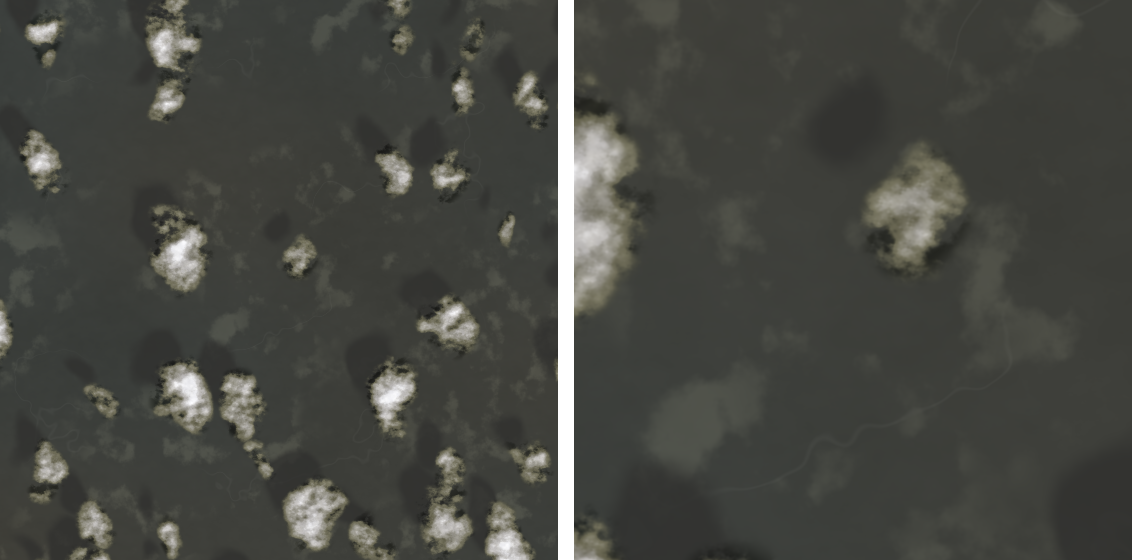
Left, the full canvas; right, a detail of the centre.
Give the GLSL for this texture, as a Shadertoy shader.

```glsl
// Aerial view of dark, muted land under scattered small cumulus clouds.
// Jittered cells place soft cloud cores, fractal noise erodes them into puffs,
// and the same cover, sampled with an offset, casts shadows to the upper left.

float hash(vec2 p) {
    vec3 q = fract(vec3(p.xyx) * 0.1031);
    q += dot(q, q.yzx + 33.33);
    return fract((q.x + q.y) * q.z);
}

float noise(vec2 p) {
    vec2 i = floor(p), f = fract(p);
    f = f * f * (3.0 - 2.0 * f);
    return mix(mix(hash(i), hash(i + vec2(1, 0)), f.x),
               mix(hash(i + vec2(0, 1)), hash(i + vec2(1, 1)), f.x), f.y);
}

float fbm(vec2 p) {
    float sum = 0.0, amp = 0.52;
    for (int i = 0; i < 5; i++) {
        sum += amp * noise(p);
        p = mat2(0.8, 0.6, -0.6, 0.8) * p * 2.03 + 17.3;
        amp *= 0.52;
    }
    return sum;
}

// Soft cloud cores, denser along the bottom and in the upper right
float cloudCover(vec2 p) {
    p += 0.035 * (vec2(noise(p * 19.0), noise(p * 19.0 + 40.0)) - 0.5);
    vec2 g = p * 8.0;
    float cover = 0.0;
    for (int y = -1; y <= 1; y++)
    for (int x = -1; x <= 1; x++) {
        vec2 cell = floor(g) + vec2(x, y);
        vec2 c = (cell + 0.5) / 8.0;
        float crowd = 0.27 + 0.42 * smoothstep(0.4, 0.05, c.y)
                    + 0.4 * smoothstep(0.5, 0.85, c.x) * smoothstep(0.5, 0.85, c.y);
        if (hash(cell + 71.0) > crowd) continue;
        vec2 centre = cell + 0.2 + 0.6 * vec2(hash(cell + 5.0), hash(cell + 23.0));
        float big = hash(cell + 131.0);
        vec2 d = g - centre;
        d.x += 0.3 * (hash(cell + 9.0) - 0.3) * d.y;
        d *= vec2(1.3, 0.85);
        float radius = mix(0.22, 0.42, big);
        float strength = mix(0.38, 1.0, big * big);
        cover = max(cover, strength * exp(-dot(d, d) / (radius * radius)));
    }
    return cover;
}

vec3 landColor(vec2 p) {
    vec3 land = vec3(0.237, 0.243, 0.225);
    land += 0.03 * (fbm(p * 5.0 + 3.0) - 0.5);
    land += vec3(0.018, 0.0, -0.014) * (noise(p * 3.0 + 8.0) - 0.5);
    land += 0.014 * (fbm(p * vec2(55.0, 75.0)) - 0.5);
    // Faint pale scrub and thin winding river traces
    float scrub = smoothstep(0.54, 0.78, fbm(p * 26.0 + 60.0))
                * smoothstep(0.42, 0.65, fbm(p * 5.0 + 31.0));
    land += vec3(0.075, 0.075, 0.06) * scrub;
    float river = 1.0 - smoothstep(0.0, 0.008, abs(fbm(p * 4.0 + 12.0) - 0.5));
    land += 0.022 * river * smoothstep(0.45, 0.7, noise(p * 9.0 + 4.0));
    return land;
}

// Olive haze at the thin rim, through warm grey, to white cores
vec3 cloudColor(float t) {
    vec3 c = mix(vec3(0.28, 0.28, 0.21), vec3(0.44, 0.43, 0.35), smoothstep(0.1, 0.4, t));
    c = mix(c, vec3(0.59, 0.58, 0.54), smoothstep(0.36, 0.58, t));
    c = mix(c, vec3(0.74, 0.73, 0.72), smoothstep(0.55, 0.78, t));
    return mix(c, vec3(0.92, 0.92, 0.93), smoothstep(0.76, 1.1, t));
}

void mainImage(out vec4 fragColor, in vec2 fragCoord) {
    vec2 p = fragCoord / iResolution.y;
    vec3 color = landColor(p);

    // Broad cast shadows with ragged edges
    float ragged = 0.22 * (fbm(p * 24.0 + 90.0) - 0.5);
    float shade = smoothstep(0.16, 0.42, cloudCover(p + vec2(0.04, -0.055)) + ragged);
    color = mix(color, vec3(0.185, 0.185, 0.178), 0.75 * shade);

    // Eroded puffs, lit from the lower right
    float cover = cloudCover(p);
    float puff = fbm(p * vec2(32.0, 38.0));
    float relief = puff - fbm((p + vec2(0.006, -0.008)) * vec2(32.0, 38.0));
    float body = smoothstep(0.04, 0.4, cover);
    float thickness = cover + body * (1.1 * (puff - 0.5) + 0.35 * relief);

    // Dark specks and creases on the shaded rim
    float rim = smoothstep(0.12, 0.28, cover) * (1.0 - smoothstep(0.3, 0.6, cover));
    color -= 0.1 * rim * smoothstep(0.0, 0.2, -relief);

    float alpha = smoothstep(0.16, 0.36, thickness);
    vec3 cloud = cloudColor(thickness) + 0.22 * relief * body;
    cloud += 0.05 * (noise(p * 190.0) - 0.5) * vec3(1.0, 1.0, 0.8);
    color = mix(color, cloud, alpha);
    fragColor = vec4(clamp(color, 0.0, 1.0), 1.0);
}
```
